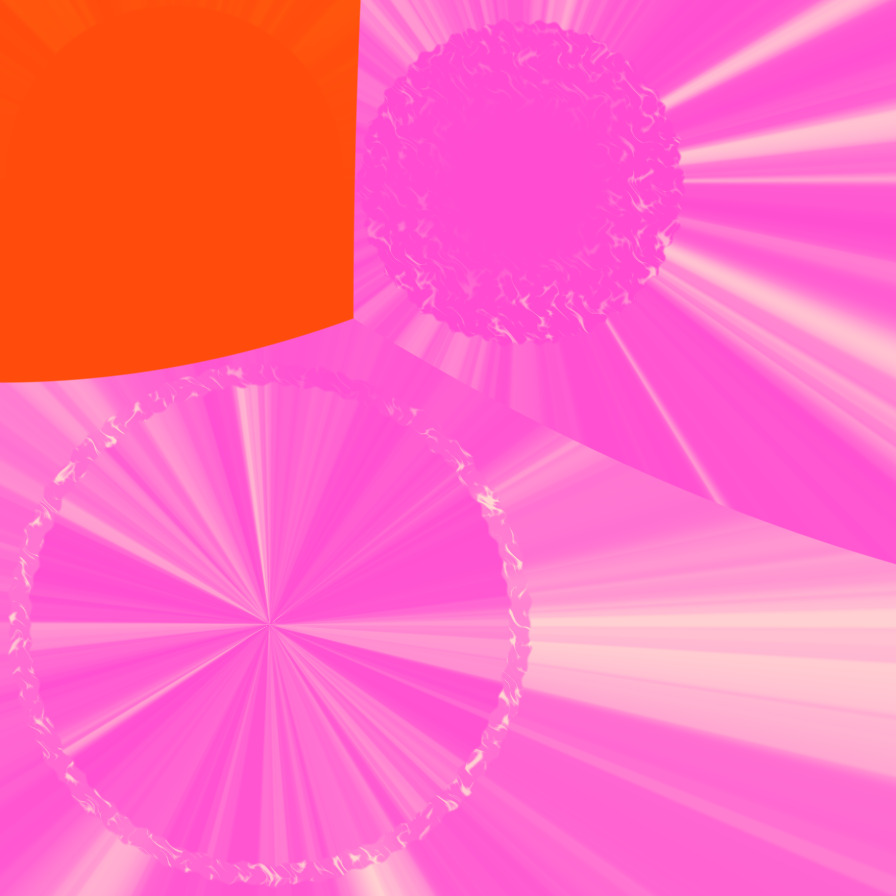
This background is drawn by a WebGL 2 fragment shader. Its source:

```glsl
#version 300 es
precision highp float;
// Three curved cells: a flat orange one, a pink one with a flaked disc, and a
// pink one with a ringed wheel. Rays are angular streak noise weighted by soft
// lobes; the flakes on the disc and ring are warped cellular noise.
uniform vec2 u_resolution;
out vec4 fragColor;

float hash(vec2 p) {
  return fract(sin(dot(p, vec2(127.1, 311.7))) * 43758.5);
}

// Distance to the nearest jittered cell point
float cellular(vec2 p) {
  vec2 cell = floor(p);
  float nearest = 2.0;
  for (int y = -1; y <= 1; y++)
    for (int x = -1; x <= 1; x++) {
      vec2 c = cell + vec2(x, y);
      vec2 point = c + vec2(hash(c), hash(c + 57.3));
      nearest = min(nearest, length(point - p));
    }
  return nearest;
}

// Torn, slanted flakes
float flakes(vec2 p) {
  p += 0.006 * sin(p.yx * 95.0 + 2.0) + 0.003 * sin(p.yx * 231.0);
  vec2 q = mat2(0.8, -0.6, 0.6, 0.8) * p * vec2(85.0, 42.0);
  float n = 0.6 * cellular(q) + 0.5 * cellular(q * 2.1 + 9.0);
  return smoothstep(0.48, 0.88, n);
}

// Wedges of random brightness in three widths, softened towards the hub
float streaks(float deg, float r, float seed, float px) {
  float sum = 0.0, amp = 0.45, n = 41.0;
  for (int k = 0; k < 3; k++) {
    float x = (deg / 360.0 + 0.5) * n, i = floor(x);
    float blur = n * px / (6.283 * max(r, px));
    float w = clamp(0.25 + 1.5 * blur, 0.0, 1.0);
    float v = mix(hash(vec2(i, seed)), hash(vec2(mod(i + 1.0, n), seed)),
                  smoothstep(1.0 - w, 1.0, fract(x)));
    sum += amp * mix(v, 0.5, smoothstep(0.5, 1.5, blur));
    amp *= 0.75;
    n = floor(n * 2.3);
  }
  return smoothstep(0.25, 0.8, sum);
}

// Sum of angular lobes: direction in degrees, width, strength
float lobes(float deg, vec3 list[10]) {
  float sum = 0.0;
  for (int k = 0; k < 10; k++) {
    float d = mod(deg - list[k].x + 540.0, 360.0) - 180.0;
    sum += list[k].z * exp(-pow(d / list[k].y, 2.0));
  }
  return sum;
}

// Upper right: rays behind a disc flaked along its rim
float discCell(vec2 p, float px) {
  vec2 q = p - vec2(0.582, 0.796);
  float r = length(q), deg = degrees(atan(q.y, q.x));
  float glow = 0.04 + lobes(deg, vec3[10](
    vec3(29, 2.5, 0.42), vec3(10, 6, 0.36), vec3(0.6, 0.8, 0.26),
    vec3(-13, 2, 0.28), vec3(-25, 4, 0.36), vec3(-34, 3.5, 0.38),
    vec3(-58.5, 1, 0.28), vec3(72, 15, 0.26), vec3(122, 30, 0.24),
    vec3(-122, 32, 0.17)));
  float rays = glow * mix(0.25, 1.15, streaks(deg, r, 3.0, px));
  float patches = 0.65 + 0.35 * sin(q.x * 37.0 + 1.0) * sin(q.y * 31.0 - 1.2);
  float lean = 0.75 + 1.2 * (q.x - q.y);
  float torn = flakes(p) * smoothstep(0.07, 0.165, r) * patches * lean;
  float rim = 0.180 + 0.004 * sin(deg * 0.7) * sin(deg * 0.31);
  return mix(0.55 * torn, rays, smoothstep(rim - 0.002, rim + 0.002, r));
}

// Lower left: spoked wheel, mottled ring and a wide fan outside it
float wheelCell(vec2 p, float px) {
  vec2 q = p - vec2(0.301, 0.303);
  float r = length(q), deg = degrees(atan(q.y, q.x));
  float spokes = 0.05 + lobes(deg, vec3[10](
    vec3(96, 6, 0.26), vec3(83, 9, 0.13), vec3(39, 3, 0.27),
    vec3(126, 13, 0.20), vec3(150, 8, 0.18), vec3(181, 8, 0.18),
    vec3(211, 3, 0.25), vec3(-50, 14, 0.18), vec3(-95, 22, 0.12),
    vec3(-2, 24, 0.17)));
  float fan = 0.06 + lobes(deg, vec3[10](
    vec3(30, 4, 0.27), vec3(20, 8, 0.23), vec3(9.5, 3.5, 0.28),
    vec3(2, 8, 0.27), vec3(-8, 8, 0.16), vec3(-22, 16, 0.12),
    vec3(-66, 7, 0.34), vec3(-123, 8, 0.24), vec3(130, 6, 0.24),
    vec3(162, 28, 0.14)));
  float s = streaks(deg, r, 8.0, px);
  float inner = spokes * mix(0.2, 1.35, s);
  float outer = fan * mix(0.55, 1.35, s);
  float quiet = 1.0 - 0.85 * exp(-pow((deg - 76.0) / 23.0, 2.0));
  float ring = 0.08 + 0.35 * fan + 0.38 * flakes(p);
  float wobble = 0.003 * sin(deg * 0.9) * sin(deg * 0.37);
  float light = mix(inner, ring * quiet, smoothstep(0.266, 0.270, r + wobble));
  return mix(light, outer, smoothstep(0.289, 0.293, r + wobble));
}

void main() {
  vec2 p = gl_FragCoord.xy / u_resolution;
  float px = 1.0 / min(u_resolution.x, u_resolution.y);

  // Pink cells split by a gently bowed diagonal
  float d = p.x - 0.3945;
  float diagonal = p.y - (0.6445 - 0.62 * d + 0.276 * d * d);
  float light = mix(wheelCell(p, px), discCell(p, px),
                    smoothstep(-px, px, diagonal));
  vec3 color = vec3(1.0, min(0.30 + light, 0.83), 0.82);

  // Orange cell with a barely visible disc
  float side = 0.3945 + 0.063 * pow(p.y - 0.645, 2.0) - p.x;
  float base = p.y - 0.573 - 0.46 * p.x * p.x;
  vec2 q = p - vec2(0.195, 0.805);
  float halo = smoothstep(0.188, 0.191, length(q)) * smoothstep(0.8, 1.0, p.y);
  float tint = 0.04 * halo * streaks(degrees(atan(q.y, q.x)), length(q), 5.0, px);
  color = mix(color, vec3(1.0, 0.30 + tint, 0.05),
              smoothstep(-px, px, min(side, base)));
  fragColor = vec4(color, 1.0);
}
```
